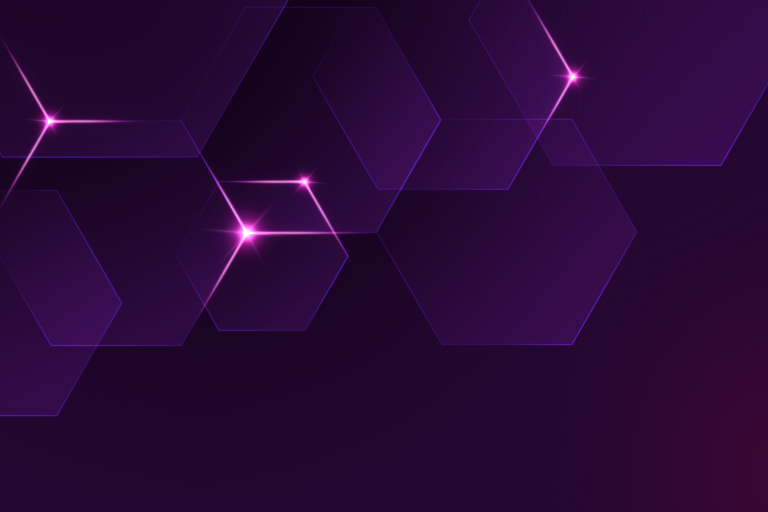
This background is drawn by a Shadertoy shader. Its source:

```glsl
const vec3 NIGHT = vec3(0.062, 0.008, 0.085);
const vec3 PLUM = vec3(0.138, 0.026, 0.188);
const vec3 WINE = vec3(0.085, 0.0, 0.01);
const vec3 PANE = vec3(0.078, 0.022, 0.115);
const vec3 RIM = vec3(0.18, 0.06, 0.46);
const vec3 MAGENTA = vec3(0.72, 0.08, 0.60);
const vec3 BLUSH = vec3(1.0, 0.72, 0.92);
const vec2 DARK_CENTRE = vec2(0.38, 0.86);
const float RIM_WIDTH = 0.0010;
const float STREAK_WIDTH = 0.0022;
const float RIPPLE = 0.003;

// Hexagons: centre and circumradius, in canvas heights
const int HEX_COUNT = 8;
const vec3 HEXES[HEX_COUNT] = vec3[](
    vec3(0.195, 1.023, 0.381), vec3(0.607, 0.766, 0.254),
    vec3(0.865, 0.850, 0.254), vec3(0.990, 0.547, 0.254),
    vec3(1.244, 0.961, 0.328), vec3(0.512, 0.500, 0.168),
    vec3(0.227, 0.545, 0.254), vec3(-0.016, 0.408, 0.254));

// Stars: centre and glow size
const int STAR_COUNT = 4;
const vec3 STARS[STAR_COUNT] = vec3[](
    vec3(0.097, 0.763, 0.027), vec3(0.482, 0.545, 0.050),
    vec3(0.595, 0.645, 0.024), vec3(1.119, 0.850, 0.027));

// Streaks: star index, direction in sixths of a turn, length
const int STREAK_COUNT = 10;
const vec3 STREAKS[STREAK_COUNT] = vec3[](
    vec3(0, 0, 0.20), vec3(0, 2, 0.21), vec3(0, 4, 0.22),
    vec3(1, 0, 0.27), vec3(1, 2, 0.19), vec3(1, 4, 0.22),
    vec3(2, 3, 0.18), vec3(2, 5, 0.20),
    vec3(3, 2, 0.20), vec3(3, 4, 0.15));

// Signed distance to a hexagon with flat top and bottom
float hexDistance(vec2 p, float radius) {
    p = abs(p);
    return max(p.y, 0.8660 * p.x + 0.5 * p.y) - 0.8660 * radius;
}

// Position along and across a direction
vec2 alongAxis(vec2 p, float angle) {
    vec2 axis = vec2(cos(angle), sin(angle));
    return vec2(dot(p, axis), axis.x * p.y - axis.y * p.x);
}

vec3 backdrop(vec2 p) {
    float away = length(p - DARK_CENTRE);
    vec3 colour = mix(NIGHT, PLUM, smoothstep(0.0, 0.95, away));
    float corner = length((p - vec2(1.52, 0.08)) * vec2(1.0, 0.8));
    colour += WINE * exp(-corner * corner * 14.0);
    // Faint concentric ripples outside the dark centre
    float ripple = sin(away * 500.0 + 2.0 * sin(p.x * 6.0));
    return colour + RIPPLE * ripple * smoothstep(0.3, 0.7, away) * vec3(0.7, 0.3, 1.0);
}

vec3 hexagon(vec2 p, vec3 hex, float pixel) {
    vec2 q = p - hex.xy;
    float d = hexDistance(q, hex.z);
    float shade = clamp(0.5 + 0.6 * dot(q / hex.z, vec2(0.707, -0.707)), 0.0, 1.0);
    float inside = 1.0 - smoothstep(-0.5 * pixel, 0.5 * pixel, d);
    float rim = 1.0 - smoothstep(0.0, RIM_WIDTH + 0.8 * pixel, abs(d));
    float sheen = 0.65 + 0.35 * sin(3.0 * atan(q.y, q.x) + 4.0 * hex.x);
    return PANE * inside * shade + RIM * rim * sheen * (0.3 + 0.7 * shade);
}

vec3 streak(vec2 p, vec3 line, float pixel) {
    vec2 q = alongAxis(p - STARS[int(line.x)].xy, line.y * 1.047198);
    float t = q.x / line.z;
    float taper = smoothstep(-0.02, 0.05, t) * (1.0 - smoothstep(0.3, 1.0, t));
    float width = STREAK_WIDTH * (0.4 + 0.6 * taper) + 0.3 * pixel;
    float core = exp(-q.y * q.y / (width * width));
    float halo = 0.15 * exp(-abs(q.y) / (3.0 * width));
    return taper * (mix(MAGENTA, BLUSH, 0.7 * taper) * core * 0.85 + MAGENTA * halo);
}

vec3 star(vec2 p, vec3 spark, float pixel) {
    vec2 q = p - spark.xy;
    float r = length(q) / spark.z;
    vec3 light = MAGENTA * 0.85 * exp(-2.6 * r * r) + MAGENTA * 0.35 * exp(-3.0 * r);
    light += BLUSH * exp(-14.0 * r * r);
    // Tapered rays: level, rising and falling
    for (int i = 0; i < 3; i++) {
        float k = float(i);
        vec2 ray = alongAxis(q, -0.08 + 0.92 * k + 0.3 * step(1.5, k));
        float reach = spark.z * (2.1 - 0.25 * k);
        float fade = pow(max(1.0 - abs(ray.x) / reach, 0.0), 1.4);
        float width = 0.045 * spark.z * (0.4 + fade) + 0.25 * pixel;
        light += mix(MAGENTA, BLUSH, 0.4) * fade * exp(-abs(ray.y) / width) * (0.65 - 0.15 * k);
    }
    return light;
}

void mainImage(out vec4 fragColor, in vec2 fragCoord) {
    float pixel = 1.0 / iResolution.y;
    vec2 p = fragCoord * pixel;
    vec3 colour = backdrop(p);
    for (int i = 0; i < HEX_COUNT; i++) colour += hexagon(p, HEXES[i], pixel);

    // Screen the lights over the panes
    vec3 light = vec3(0.0);
    for (int i = 0; i < STREAK_COUNT; i++) light += streak(p, STREAKS[i], pixel);
    for (int i = 0; i < STAR_COUNT; i++) light += star(p, STARS[i], pixel);
    colour = 1.0 - (1.0 - colour) * (1.0 - min(light, 1.0));
    fragColor = vec4(colour, 1.0);
}
```
